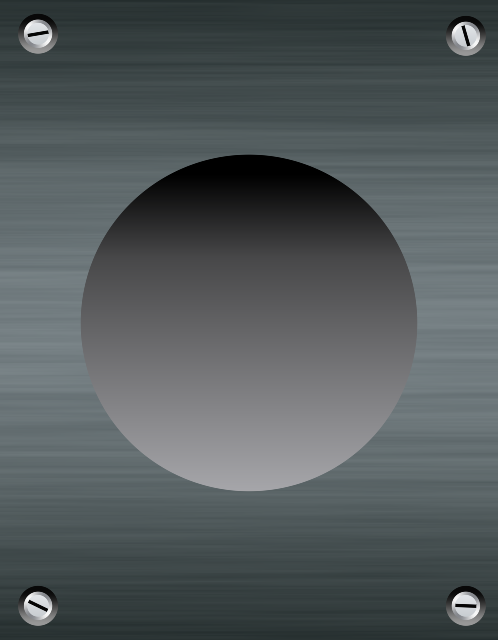
Give the GLSL for this background, as a WebGL 2 fragment shader.

```glsl
#version 300 es
precision highp float;
// A brushed steel plate with a shaded round recess and a slotted screw in each corner.
// Vertical ramps give the shading, stretched value noise gives the brushing,
// and signed distances cut the disc, rims and slots. Lengths are in canvas heights.

uniform vec2 u_resolution;
out vec4 outColor;

const vec3 STEEL_DARK = vec3(0.145, 0.180, 0.180);
const vec3 STEEL_MID = vec3(0.325, 0.365, 0.372);
const vec3 STEEL_LIGHT = vec3(0.455, 0.495, 0.510);
const vec3 RECESS_MID = vec3(0.280, 0.280, 0.285);
const vec3 RECESS_LIGHT = vec3(0.650, 0.650, 0.665);
const vec3 SLOT_BLACK = vec3(0.02);

float hash(vec2 p) {
    return fract(sin(dot(p, vec2(127.1, 311.7))) * 43758.5453);
}

float valueNoise(vec2 p) {
    vec2 cell = floor(p);
    vec2 f = fract(p);
    f = f * f * (3.0 - 2.0 * f);
    float low = mix(hash(cell), hash(cell + vec2(1.0, 0.0)), f.x);
    float high = mix(hash(cell + vec2(0.0, 1.0)), hash(cell + 1.0), f.x);
    return mix(low, high, f.y);
}

// Coverage of a shape from its signed distance, one pixel soft
float cover(float dist, float pixel) {
    return 1.0 - smoothstep(-0.5 * pixel, 0.5 * pixel, dist);
}

float boxDistance(vec2 p, vec2 halfSize) {
    vec2 d = abs(p) - halfSize;
    return length(max(d, 0.0)) + min(max(d.x, d.y), 0.0);
}

vec2 rotate(vec2 p, float angle) {
    float c = cos(angle);
    float s = sin(angle);
    return vec2(c * p.x + s * p.y, c * p.y - s * p.x);
}

// Long horizontal streaks, from broad bands to hairlines
float brushing(vec2 p) {
    float sum = 0.0;
    float weight = 0.5;
    vec2 scale = vec2(1.5, 110.0);
    for (int i = 0; i < 3; i++) {
        sum += weight * (valueNoise(p * scale + float(i) * 17.3) - 0.5);
        scale *= vec2(2.2, 2.1);
        weight *= 0.8;
    }
    return sum;
}

vec3 plate(vec2 p) {
    float peak = 0.475;
    float reach = p.y > peak ? 1.0 - peak : peak;
    float light = 1.0 - abs(p.y - peak) / reach;
    vec3 color = mix(STEEL_DARK, STEEL_MID, smoothstep(-0.25, 0.6, light) * 1.12 - 0.12);
    color = mix(color, STEEL_LIGHT, smoothstep(0.25, 1.0, light));
    return color + 0.075 * brushing(p);
}

vec3 recess(float y) {
    vec3 upper = RECESS_MID * clamp((0.727 - y) / 0.129, 0.0, 1.0);
    return mix(upper, RECESS_LIGHT, clamp((0.598 - y) / 0.365, 0.0, 1.0));
}

// Dark-to-light rim, conic bevel, pale face and a turned slot
vec3 addScrew(vec3 color, vec2 p, float angle, float pixel) {
    float rimRadius = 0.0312;
    float bevelRadius = 0.0222;
    float r = length(p);
    float down = 0.5 - 0.5 * p.y / rimRadius;
    vec3 rim = vec3(mix(0.03, 0.60, smoothstep(0.1, 1.0, down)));
    float sheen = 0.5 + 0.5 * cos(2.0 * (atan(p.y, p.x) - 2.5));
    vec3 bevel = mix(vec3(0.52, 0.53, 0.55), vec3(0.97), sheen);
    vec3 face = mix(vec3(0.93, 0.94, 0.95), vec3(0.74, 0.76, 0.78), down);
    color = mix(color, rim, cover(r - rimRadius, pixel));
    color = mix(color, bevel, cover(r - bevelRadius, pixel));
    color = mix(color, face, cover(r - 0.0170, pixel));
    float slot = boxDistance(rotate(p, angle), vec2(0.0164, 0.0026));
    return mix(color, SLOT_BLACK, cover(slot, pixel));
}

void main() {
    float pixel = 1.0 / u_resolution.y;
    vec2 p = gl_FragCoord.xy * pixel;
    float width = u_resolution.x * pixel;

    vec3 color = plate(p);

    // Central recess
    float disc = length(p - vec2(0.5 * width, 0.4954)) - 0.263;
    color = mix(color, recess(p.y), cover(disc, pixel));

    // Corner screws: bottom left, bottom right, top left, top right
    vec4 slotAngles = vec4(-0.45, -0.04, 0.17, -1.29);
    for (int i = 0; i < 4; i++) {
        float right = float(i % 2);
        float top = float(i / 2);
        vec2 center = vec2(mix(0.0595, width - 0.0502, right), mix(0.0534, 0.9473, top));
        center.y -= 0.0033 * right * top;
        color = addScrew(color, p - center, slotAngles[i], pixel);
    }
    outColor = vec4(color, 1.0);
}
```
